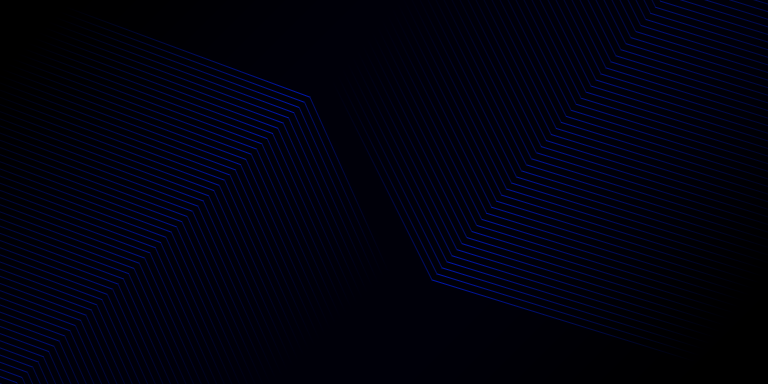
This background is drawn by a Shadertoy shader. Its source:

```glsl
#define LINE_WIDTH 0.0026
#define LINE_COLOR vec3(0.0, 0.09, 0.66)
#define NIGHT_COLOR vec3(0.0, 0.0, 0.036)
#define STEEP_GAIN 0.6
#define INNER_GAIN 0.65
#define INNER_COUNT 45.0

// Share of a pixel covered by a thin line at distance d.
float lineCoverage(float d, float pixel) {
    float halfWidth = 0.5 * LINE_WIDTH;
    return clamp(0.5 + (halfWidth - d) / pixel, 0.0, 1.0)
         - clamp(0.5 - (halfWidth + d) / pixel, 0.0, 1.0);
}

// Unit normal of an arm, turned towards the inner side of the bend.
vec2 innerNormal(vec2 arm, vec2 stride) {
    vec2 normal = vec2(-arm.y, arm.x);
    return normal * sign(dot(normal, stride));
}

// Nested bent lines: each corner lies one stride further in.
// reach holds the fade lengths of the flat and the steep arm.
float bentLines(vec2 p, vec2 corner, vec2 stride, vec2 flatArm, vec2 steepArm,
                vec2 reach, float pixel) {
    flatArm = normalize(flatArm);
    steepArm = normalize(steepArm);
    vec2 flatNormal = innerNormal(flatArm, stride);
    vec2 steepNormal = innerNormal(steepArm, stride);
    float flatPitch = dot(stride, flatNormal);
    float steepPitch = dot(stride, steepNormal);

    // The nearer arm decides which line of the family is met.
    vec2 q = p - corner;
    float flatIndex = dot(q, flatNormal) / flatPitch;
    float steepIndex = dot(q, steepNormal) / steepPitch;
    bool onFlat = flatIndex < steepIndex;
    float index = onFlat ? flatIndex : steepIndex;
    float nearest = max(floor(index + 0.5), 0.0);
    float d = abs(index - nearest) * (onFlat ? flatPitch : steepPitch);

    // Light falls off along each arm and towards the inner lines.
    float along = max(dot(q - nearest * stride, onFlat ? flatArm : steepArm), 0.0);
    float fade = clamp(1.0 - along / (onFlat ? reach.x : reach.y), 0.0, 1.0);
    float gain = onFlat ? 1.0 : STEEP_GAIN;
    gain *= mix(1.0, INNER_GAIN, min(nearest / INNER_COUNT, 1.0));
    return lineCoverage(d, pixel) * fade * gain;
}

void mainImage(out vec4 fragColor, in vec2 fragCoord) {
    float pixel = 1.0 / iResolution.y;
    vec2 centered = (fragCoord - 0.5 * iResolution.xy) * pixel;
    vec2 p = centered + vec2(1.0, 0.5);

    // Dark blue band along the rising diagonal, black in the far corners.
    float diagonal = abs(centered.x - centered.y);
    vec3 color = NIGHT_COLOR * (1.0 - smoothstep(0.4, 1.4, diagonal));

    // Left family opens down-left, right family opens up-right.
    float glow = bentLines(p, vec2(0.807, 0.747), vec2(-0.01388, -0.01352),
                           vec2(-0.94, 0.347), vec2(0.41, -0.912),
                           vec2(0.68, 0.5), pixel);
    glow += bentLines(p, vec2(1.125, 0.271), vec2(0.01294, 0.01578),
                      vec2(0.955, -0.296), vec2(-0.447, 0.894),
                      vec2(0.72, 0.58), pixel);

    fragColor = vec4(color + LINE_COLOR * glow, 1.0);
}
```
